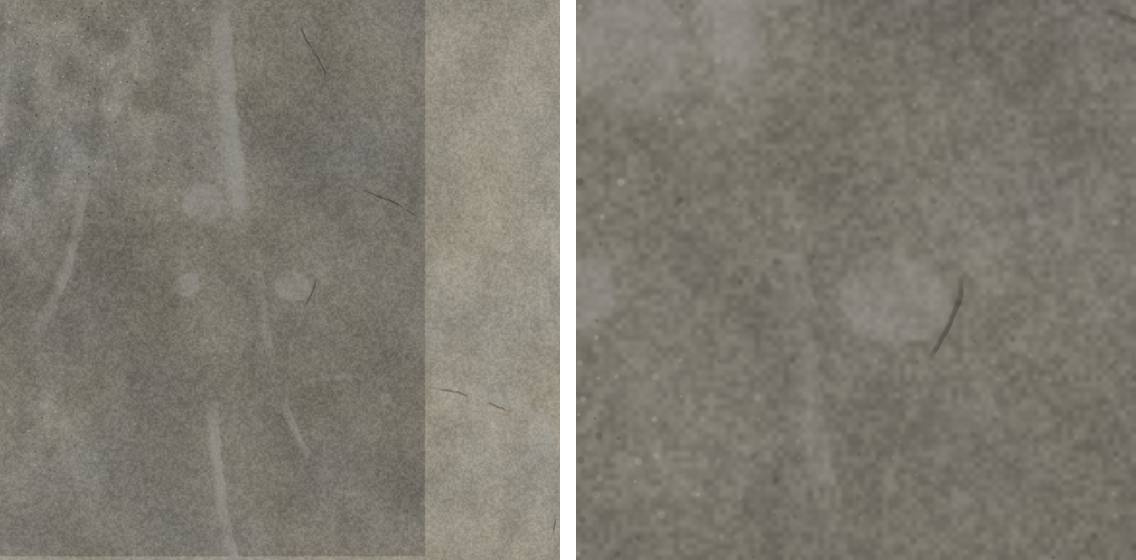
Left: the whole. Right: its middle third, enlarged.
Reproduce this texture procedurally as a Shadertoy shader.

```glsl
// Weathered grey stone tiles: a dark slab beside a paler, warmer one, with a thin joint below.
// Layered value noise gives clouds and grain; bent tapered strokes make the pale
// scrapes and dark cracks, and jittered cells scatter fine mineral specks.

const vec3 DARK_STONE = vec3(0.395, 0.382, 0.353);
const vec3 PALE_STONE = vec3(0.605, 0.592, 0.552);
const vec3 SCRAPE_COLOR = vec3(0.575, 0.568, 0.545);
const vec3 WARM_TINT = vec3(0.012, 0.004, -0.016);
const float SEAM_X = 0.759;
const float JOINT_Y = 0.0065;
const float LEFT_TONE = 0.38;
const float RIGHT_TONE = 0.85;
const float CLOUD_CONTRAST = 0.85;
const float GRAIN_CONTRAST = 0.62;
const float SPECK_CELLS = 85.0;

// Scrapes: start.xy, end.xy, then bend, half width, opacity
const int SCRAPES = 10;
const vec4 SCRAPE_LINE[SCRAPES] = vec4[](
    vec4(0.392, 1.06, 0.437, 0.592), vec4(0.155, 0.690, 0.062, 0.395),
    vec4(0.377, 0.300, 0.421, -0.02), vec4(0.508, 0.300, 0.558, 0.180),
    vec4(0.462, 0.530, 0.482, 0.375), vec4(0.276, 0.800, 0.258, 0.690),
    vec4(0.510, 0.300, 0.635, 0.325), vec4(0.840, 0.300, 0.985, 0.245),
    vec4(0.985, 0.260, 0.935, 0.165), vec4(0.785, 0.480, 0.772, 0.350));
const vec3 SCRAPE_SHAPE[SCRAPES] = vec3[](
    vec3(-0.008, 0.019, 0.72), vec3(0.016, 0.011, 0.62),
    vec3(-0.006, 0.011, 0.80), vec3(-0.010, 0.008, 0.62),
    vec3(-0.003, 0.009, 0.50), vec3(0.004, 0.012, 0.36),
    vec3(0.010, 0.006, 0.25), vec3(0.006, 0.009, 0.50),
    vec3(0.014, 0.013, 0.42), vec3(0.004, 0.014, 0.35));

// Cracks: start.xy, end.xy
const int CRACKS = 5;
const vec4 CRACK_LINE[CRACKS] = vec4[](
    vec4(0.512, 0.990, 0.583, 0.860), vec4(0.762, 0.312, 0.940, 0.255),
    vec4(0.560, 0.510, 0.545, 0.450), vec4(0.640, 0.665, 0.750, 0.610),
    vec4(0.995, 0.080, 0.972, 0.010));

// Chipped patches: centre.xy, radii.xy
const int PATCHES = 4;
const vec4 PATCH_SHAPE[PATCHES] = vec4[](
    vec4(0.363, 0.640, 0.046, 0.037), vec4(0.525, 0.485, 0.034, 0.029),
    vec4(0.690, 0.289, 0.010, 0.010), vec4(0.338, 0.492, 0.024, 0.026));

float hash(vec2 p) {
    vec3 q = fract(vec3(p.xyx) * 0.1031);
    q += dot(q, q.yzx + 33.33);
    return fract((q.x + q.y) * q.z);
}

float noise(vec2 p) {
    vec2 i = floor(p), f = fract(p);
    f = f * f * (3.0 - 2.0 * f);
    return mix(mix(hash(i), hash(i + vec2(1, 0)), f.x),
               mix(hash(i + vec2(0, 1)), hash(i + vec2(1, 1)), f.x), f.y);
}

float fbm(vec2 p) {
    float sum = 0.0, weight = 0.5;
    for (int i = 0; i < 5; i++) {
        sum += weight * noise(p);
        p = mat2(0.8, 0.6, -0.6, 0.8) * p * 2.03 + 17.3;
        weight *= 0.5;
    }
    return sum / 0.96875;
}

// Bent stroke with one crisp edge and one feathered edge
float stroke(vec2 p, vec4 line, float bend, float width) {
    vec2 span = line.zw - line.xy;
    float len = length(span);
    vec2 dir = span / len;
    vec2 q = p - line.xy;
    float t = dot(q, dir) / len;
    float side = dot(q, vec2(-dir.y, dir.x)) - bend * 4.0 * t * (1.0 - t);
    float body = (1.0 - smoothstep(0.5, 1.0, side / width))
               * (1.0 - smoothstep(0.2, 1.5, -side / width));
    return body * smoothstep(0.0, 0.25, t) * (1.0 - smoothstep(0.9, 1.0, t));
}

// Small round specks: positive is pale, negative is a pit
float specks(vec2 p) {
    vec2 cell = floor(p * SPECK_CELLS), f = fract(p * SPECK_CELLS);
    float kind = hash(cell + 51.0);
    vec2 centre = 0.3 + 0.4 * vec2(hash(cell + 7.0), hash(cell + 23.0));
    float radius = mix(0.10, 0.28, hash(cell + 91.0));
    float dotMask = 1.0 - smoothstep(radius * 0.4, radius, length(f - centre));
    return dotMask * (step(0.86, kind) - step(kind, 0.10));
}

void mainImage(out vec4 fragColor, in vec2 fragCoord) {
    vec2 p = fragCoord / iResolution.y;
    float px = 1.0 / iResolution.y;
    float rightSlab = smoothstep(-px, px, p.x - SEAM_X);
    float joint = 1.0 - smoothstep(-px, px, p.y - JOINT_Y);
    float pale = max(rightSlab, joint);

    // Clouds, rougher and more streaked towards the left
    float cloud = fbm(p * vec2(5.5, 4.0) + 3.0) - 0.5;
    float mottle = fbm(p * vec2(24.0, 17.0) + 40.0) - 0.5;
    float worn = smoothstep(0.62, 0.15, p.x) * smoothstep(0.1, 0.8, p.y + cloud);
    float rough = mix(0.35 + 0.65 * worn, 0.55, rightSlab);
    float tone = mix(LEFT_TONE, RIGHT_TONE, pale);
    tone += CLOUD_CONTRAST * mix(0.75, 0.5, pale) * cloud + rough * mottle;

    // Broad stain down the slab and a shaded corner beside the seam
    vec2 stain = (p - vec2(0.30, 0.28)) / vec2(0.11, 0.32);
    tone -= 0.24 * exp(-dot(stain, stain)) * (0.7 + 2.0 * mottle);
    float corner = p.y - 0.055 + 0.62 * (p.x - SEAM_X) + 0.02 * mottle;
    tone -= 0.20 * (1.0 - pale) * smoothstep(0.0, 0.012, corner)
          * exp(-max(corner, 0.0) * 7.0) * smoothstep(0.60, 0.75, p.x);

    // Grain and specks
    float grain = 0.6 * (noise(p * 290.0) - 0.5) + 0.4 * (noise(p * 150.0 + 9.0) - 0.5);
    tone += GRAIN_CONTRAST * grain + (0.16 + 0.32 * worn) * specks(p);
    vec3 color = mix(DARK_STONE, PALE_STONE, tone);
    color += WARM_TINT * (0.6 * pale + 2.0 * (fbm(p * 7.0 + 80.0) - 0.5));

    // Pale scrapes and chipped patches with ragged edges
    vec2 ragged = p + 0.012 * (vec2(fbm(p * 32.0), fbm(p * 32.0 + 60.0)) - 0.5);
    float scrape = 0.0;
    for (int i = 0; i < SCRAPES; i++) {
        vec3 shape = SCRAPE_SHAPE[i];
        scrape = max(scrape, shape.z * stroke(ragged, SCRAPE_LINE[i], shape.x, shape.y));
    }
    for (int i = 0; i < PATCHES; i++) {
        vec2 q = (ragged - PATCH_SHAPE[i].xy) / PATCH_SHAPE[i].zw;
        float edge = length(q) + 1.1 * mottle;
        scrape = max(scrape, 0.58 * (1.0 - smoothstep(0.75, 1.0, edge)));
    }
    scrape *= clamp(0.9 + 1.6 * mottle, 0.0, 1.0);
    color = mix(color, SCRAPE_COLOR + 0.06 * grain + 0.05 * rightSlab, scrape);

    // Thin broken cracks
    vec2 jagged = p + 0.022 * (vec2(fbm(p * 18.0 + 5.0), fbm(p * 18.0 + 30.0)) - 0.5);
    float crack = 0.0;
    for (int i = 0; i < CRACKS; i++)
        crack = max(crack, stroke(jagged, CRACK_LINE[i], 0.004, 0.0022));
    color *= 1.0 - 0.24 * crack * smoothstep(0.25, 0.55, noise(p * 45.0));

    fragColor = vec4(color, 1.0);
}
```
